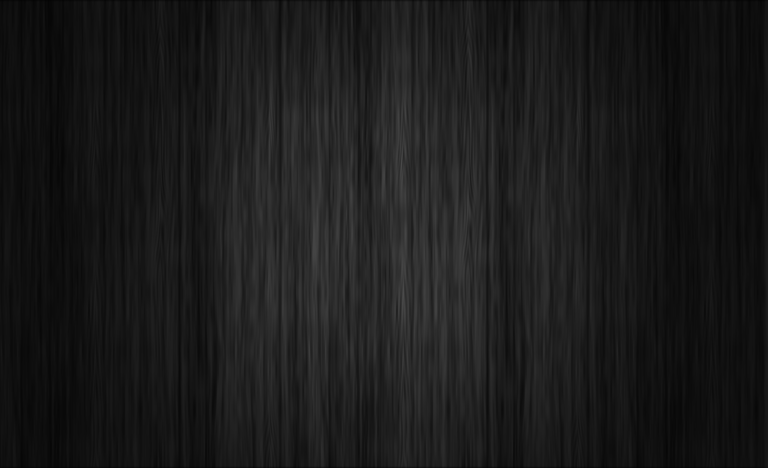
This texture is drawn by a WebGL 1 fragment shader. Its source:

```glsl
precision highp float;
// Dark vertical wood grain in repeating panels, lit by a soft central glow.
uniform vec2 u_resolution;

const float PANEL_WIDTH = 0.401;          // share of the canvas width
const float EDGE_LIGHT = 0.050;
const float GLOW_LIGHT = 0.143;
const vec2 GLOW_SPREAD = vec2(0.078, 0.28); // squared falloff lengths
const float GRAIN_CONTRAST = 0.95;
const float SEAM_DEPTH = 0.40;
const float FIGURE_CONTRAST = 0.17;

float hash(vec2 p) {
  return fract(sin(dot(p, vec2(127.1, 311.7))) * 43758.5453);
}

// Value noise that wraps in x after a whole number of cells.
float wrapNoise(vec2 p, float cells) {
  vec2 i = floor(p);
  vec2 f = fract(p);
  f = f * f * (3.0 - 2.0 * f);
  float x0 = mod(i.x, cells);
  float x1 = mod(i.x + 1.0, cells);
  float low = mix(hash(vec2(x0, i.y)), hash(vec2(x1, i.y)), f.x);
  float high = mix(hash(vec2(x0, i.y + 1.0)), hash(vec2(x1, i.y + 1.0)), f.x);
  return mix(low, high, f.y);
}

float streaks(vec2 uv, float cells, float rows) {
  return wrapNoise(vec2(uv.x * cells, uv.y * rows + cells), cells) - 0.5;
}

// Signed distance to a place in the panel, the short way round.
float panelOffset(float x, float place) {
  return fract(x - place + 0.5) - 0.5;
}

float band(float x, float place, float width) {
  float d = panelOffset(x, place) / width;
  return exp(-d * d);
}

// Nested pointed arches along a plank's heart.
float figure(vec2 uv, float place, float width, float shift) {
  float d = panelOffset(uv.x, place) / width;
  float wobble = streaks(uv + shift, 29.0, 9.0);
  float rings = sin(uv.y * 62.0 + abs(d) * 11.0 + wobble * 15.0 + shift);
  float patches = smoothstep(0.25, 0.7, streaks(uv + shift, 5.0, 6.0) + 0.5);
  return rings * exp(-d * d) * patches;
}

float woodTone(vec2 uv) {
  // Fibres bend gently as they climb.
  vec2 bent = uv;
  bent.x += 0.012 * streaks(uv, 14.0, 5.0);

  float grain = 0.12 * streaks(uv, 13.0, 0.6);
  grain += 0.24 * streaks(uv, 43.0, 0.8);
  grain += 0.34 * streaks(bent, 79.0, 3.0);
  grain += 0.34 * streaks(uv, 127.0, 1.2);
  grain += 0.46 * streaks(bent, 151.0, 8.0);
  grain += 0.40 * streaks(bent, 199.0, 24.0);
  float tone = 1.0 + GRAIN_CONTRAST * grain;

  // Broad light and dark planks.
  tone += 0.13 * band(uv.x, 0.31, 0.030) + 0.09 * band(uv.x, 0.39, 0.025);
  tone += 0.13 * band(uv.x, 0.52, 0.022) + 0.11 * band(uv.x, 0.78, 0.03);
  tone += 0.17 * band(uv.x, 0.875, 0.020);
  tone -= 0.10 * band(uv.x, 0.66, 0.06) + 0.08 * band(uv.x, 0.19, 0.04);

  // Arched figure in the lighter planks.
  float arches = figure(uv, 0.31, 0.022, 1.3);
  arches += figure(uv, 0.52, 0.018, 4.7);
  arches += figure(uv, 0.875, 0.020, 8.1);
  tone += FIGURE_CONTRAST * arches;

  // Narrow joints between planks.
  float seams = 0.7 * band(uv.x, 0.07, 0.004) + 0.8 * band(uv.x, 0.165, 0.004);
  seams += 0.6 * band(uv.x, 0.235, 0.004) + band(uv.x, 0.583, 0.005);
  seams += 0.6 * band(uv.x, 0.67, 0.004) + band(uv.x, 0.91, 0.005);
  seams += 0.5 * band(uv.x, 0.995, 0.004);
  return max(tone, 0.2) * (1.0 - SEAM_DEPTH * min(seams, 1.0));
}

void main() {
  vec2 p = gl_FragCoord.xy / u_resolution;
  vec2 uv = vec2(p.x / PANEL_WIDTH, p.y);

  // Elliptical light, brightest at the centre.
  vec2 fromCentre = p - 0.5;
  float glow = exp(-dot(fromCentre * fromCentre, 1.0 / GLOW_SPREAD));
  float light = EDGE_LIGHT + GLOW_LIGHT * glow;
  float shade = light * woodTone(uv);

  // Thin dark border above and below, faint pale rim at the right.
  float rim = min(p.y, 1.0 - p.y);
  shade *= mix(0.6, 1.0, smoothstep(0.0, 0.005, rim));
  shade += 0.035 * smoothstep(0.994, 0.998, p.x);

  gl_FragColor = vec4(vec3(clamp(shade, 0.0, 1.0)), 1.0);
}
```
